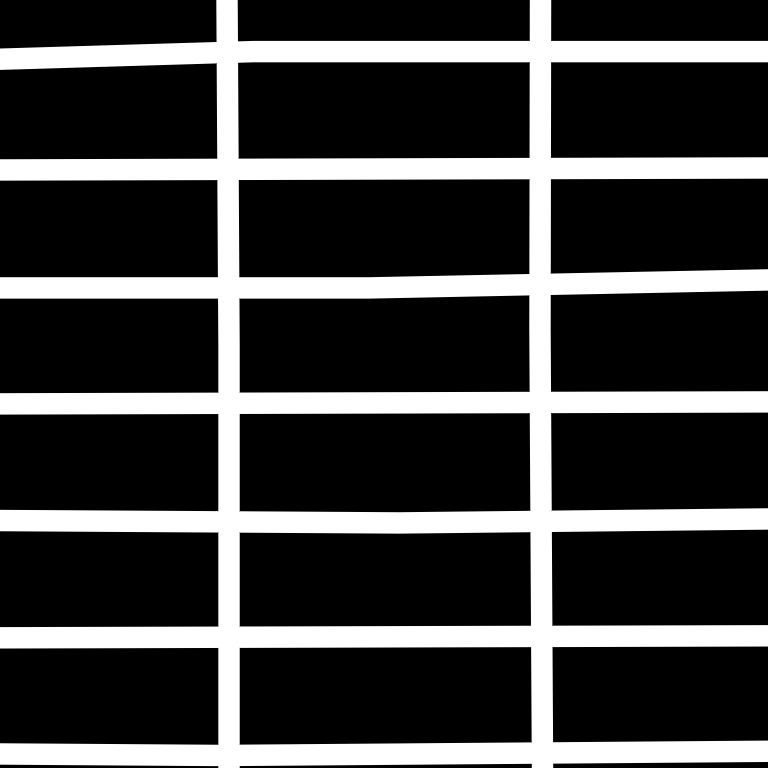
Write a three.js fragment shader that draws this pattern.

```glsl
// Wide black tiles parted by white grout: seven rows of lines crossed by two columns.
// Each point finds its nearest row and column line; a two-piece bend shifts each
// line slightly off the regular grid, and the distance to it gives a smooth edge.
varying vec2 vUv;

const vec3 TILE_COLOR = vec3(0.0);
const vec3 GROUT_COLOR = vec3(1.0);
const float GROUT_WIDTH = 0.0279;
const float ROW_START = 0.0185;
const float ROW_PITCH = 0.1523;
const float COLUMN_START = 0.2982;
const float COLUMN_PITCH = 0.4075;

// Index of the grid line nearest to a position
float nearestLine(float position, float start, float pitch) {
  return floor((position - start) / pitch + 0.5);
}

bool isLine(float index, float wanted) {
  return abs(index - wanted) < 0.5;
}

// Two straight pieces meeting at a knee; each slope runs away from the knee
float bend(float t, float knee, float level, float slopeBefore, float slopeAfter) {
  return level + slopeBefore * max(knee - t, 0.0) + slopeAfter * max(t - knee, 0.0);
}

// Vertical shift of a row line, counted from the bottom
float rowShift(float row, float x) {
  if (isLine(row, 0.0)) return bend(x, 0.29, -0.0022, 0.0068, 0.0077);
  if (isLine(row, 2.0)) return bend(x, 0.52, -0.0040, 0.0060, 0.0108);
  if (isLine(row, 4.0)) return bend(x, 0.48, -0.0026, 0.0, 0.0200);
  if (isLine(row, 6.0)) return bend(x, 0.33, 0.0005, -0.0300, 0.0);
  return bend(x, 0.5, 0.0, -0.0026, 0.0026);
}

// Horizontal shift of a column line, counted from the left
float columnShift(float column, float y) {
  if (isLine(column, 0.0)) return bend(y, 0.55, 0.0, 0.0, -0.0058);
  return bend(y, 0.57, -0.0026, 0.0058, 0.0016);
}

// Antialiased coverage of a line from the distance to its centre
float lineMask(float offset, float width, float pixel) {
  return clamp((0.5 * width - abs(offset)) / pixel + 0.5, 0.0, 1.0);
}

void main() {
  vec2 pixel = max(fwidth(vUv), vec2(0.00001));

  // Nearest horizontal and vertical lines
  float row = nearestLine(vUv.y, ROW_START, ROW_PITCH);
  float column = nearestLine(vUv.x, COLUMN_START, COLUMN_PITCH);
  float rowCentre = ROW_START + row * ROW_PITCH + rowShift(row, vUv.x);
  float columnCentre = COLUMN_START + column * COLUMN_PITCH + columnShift(column, vUv.y);

  // Union of both sets of lines
  float rowGrout = lineMask(vUv.y - rowCentre, GROUT_WIDTH, pixel.y);
  float columnGrout = lineMask(vUv.x - columnCentre, GROUT_WIDTH, pixel.x);
  float grout = max(rowGrout, columnGrout);

  gl_FragColor = vec4(mix(TILE_COLOR, GROUT_COLOR, grout), 1.0);
}
```
